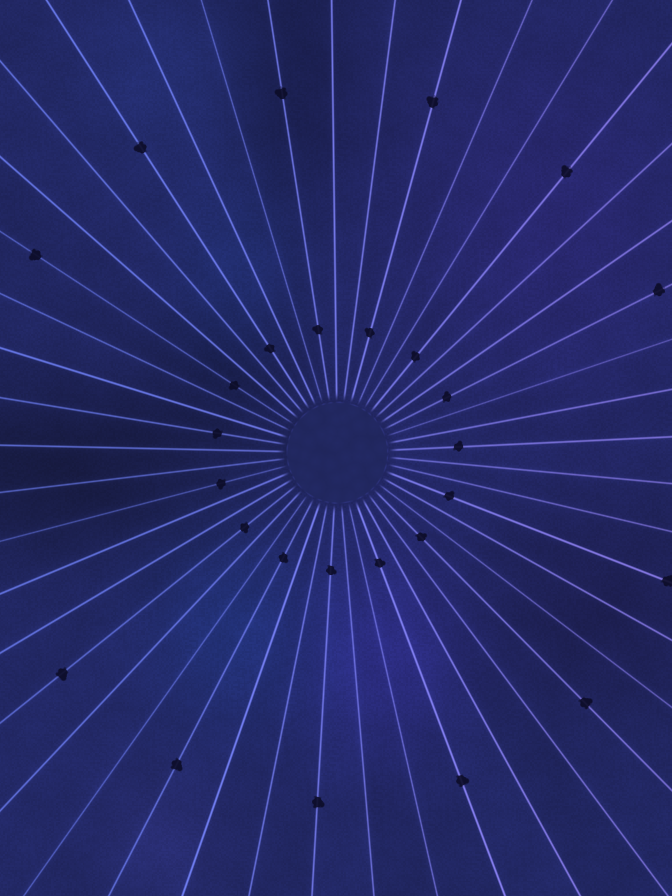
A WebGL 2 fragment shader for this pattern:

```glsl
#version 300 es
precision highp float;

uniform vec2 u_resolution;
out vec4 fragColor;

const float TAU = 6.2831853;
const float RAY_COUNT = 45.0;
const float RAY_PHASE = 0.0475;
const float HUB_RADIUS = 0.075;

float hash(vec2 p) {
  return fract(sin(dot(p, vec2(127.1, 311.7))) * 4375.85);
}

// Distance to the nearest jittered cell point
float cellular(vec2 p) {
  vec2 cell = floor(p);
  float nearest = 2.0;
  for (int y = -1; y <= 1; y++) {
    for (int x = -1; x <= 1; x++) {
      vec2 c = cell + vec2(x, y);
      vec2 site = c + vec2(hash(c), hash(c + 19.3));
      nearest = min(nearest, length(p - site));
    }
  }
  return nearest;
}

float glow(vec2 p, vec2 center, vec2 size) {
  vec2 q = (p - center) / size;
  return exp(-dot(q, q));
}

float fill(float dist, float blur) {
  return 1.0 - smoothstep(-blur, blur, dist);
}

// Angular repeat: x = along the spoke, y = across it, z = spoke index
vec3 spoke(float radius, float angle, float count, float phase) {
  float stepAngle = TAU / count;
  float index = floor((angle - phase) / stepAngle + 0.5);
  float local = angle - phase - index * stepAngle;
  return vec3(radius * cos(local), radius * sin(local), mod(index, count));
}

vec3 backdrop(vec2 p) {
  vec3 color = vec3(0.130, 0.152, 0.385);
  // Lit areas
  color += vec3(0.045, 0.025, 0.130) * glow(p, vec2(0.07, -0.30), vec2(0.12, 0.15));
  color += vec3(0.000, 0.035, 0.070) * glow(p, vec2(-0.15, -0.26), vec2(0.13, 0.14));
  color += vec3(0.005, 0.030, 0.060) * glow(p, vec2(-0.15, 0.27), vec2(0.10, 0.14));
  color += vec3(0.010, 0.025, 0.050) * glow(p, vec2(-0.25, 0.56), vec2(0.14));
  color += vec3(0.030, 0.002, 0.050) * glow(p, vec2(0.32, 0.34), vec2(0.24, 0.28));
  color += vec3(0.025, 0.020, 0.050) * glow(p, vec2(-0.26, -0.58), vec2(0.10));
  // Shaded areas
  color -= vec3(0.040, 0.048, 0.130) * glow(p, vec2(-0.42, -0.03), vec2(0.30, 0.13));
  color -= vec3(0.030, 0.035, 0.085) * glow(p, vec2(-0.06, 0.56), vec2(0.11, 0.24));
  color -= vec3(0.025, 0.030, 0.075) * glow(p, vec2(-0.16, 0.13), vec2(0.13, 0.11));
  color -= vec3(0.018, 0.032, 0.070) * glow(p, vec2(0.40, -0.22), vec2(0.22, 0.18));
  return color;
}

float knot(vec2 q, float ringRadius, float size, float blur) {
  vec2 d = q - vec2(ringRadius, 0.0);
  float wobble = 0.0012 * sin(d.x * 700.0 + q.x * 40.0) * sin(d.y * 500.0 + 1.0);
  float body = length(d * vec2(0.85, 1.0)) - size + wobble;
  float tail = length(d - vec2(0.4, 0.9) * size) - size * 0.55;
  return fill(min(body, tail), blur);
}

void main() {
  float pixel = 1.0 / u_resolution.x;
  vec2 p = (gl_FragCoord.xy - 0.5 * u_resolution) * pixel - vec2(0.002, -0.007);
  float radius = length(p);
  float angle = atan(p.y, p.x);

  // Mottled fabric with a slight tone change between rays
  vec3 color = backdrop(p);
  float panel = floor((angle - RAY_PHASE) * RAY_COUNT / TAU);
  float panelTone = hash(vec2(mod(panel, RAY_COUNT), 4.0)) - 0.5;
  color *= 1.0 + 0.07 * panelTone * smoothstep(0.08, 0.2, radius);
  color *= 1.0 + 0.08 * (0.5 - cellular(p * 15.0));
  color *= 1.0 + 0.09 * (hash(floor(p * 380.0)) - 0.5);

  // Bright rays
  vec3 ray = spoke(radius, angle, RAY_COUNT, RAY_PHASE);
  float variation = sin(ray.z * 2.3) + sin(ray.z * 5.1 + 1.0);
  float strength = 0.77 + 0.10 * variation + 0.08 * sin(angle * 2.0 - 1.9);
  float halfWidth = 0.0012 + 0.00015 * variation;
  float start = smoothstep(0.076, 0.092, radius);
  float line = fill(abs(ray.y) - halfWidth, pixel) * start;
  vec3 rayColor = mix(vec3(0.43, 0.50, 0.96), vec3(0.56, 0.50, 0.94), smoothstep(-0.4, 0.5, p.x));
  color += vec3(0.02, 0.025, 0.06) * exp(-abs(ray.y) * 250.0) * start;
  color = mix(color, rayColor, line * clamp(strength, 0.0, 1.0));

  // Two rings of dark knots on every third ray
  vec3 tie = spoke(radius, angle, RAY_COUNT / 3.0, RAY_PHASE);
  float lift = sin(angle);
  float knots = knot(tie.xy, 0.180 + 0.005 * lift, 0.0062, pixel);
  knots = max(knots, knot(tie.xy, 0.531 + 0.010 * lift, 0.0075, pixel));
  color = mix(color, vec3(0.045, 0.045, 0.15), knots * 0.9);

  // Central disc with a faint broken rim
  vec3 hubColor = vec3(0.130, 0.155, 0.375) * (1.0 + 0.10 * (0.5 - cellular(p * 45.0)));
  color = mix(color, hubColor, fill(radius - HUB_RADIUS, pixel) * 0.85);
  float rim = fill(abs(radius - HUB_RADIUS) - 0.0008, pixel);
  float breaks = 0.5 + 0.5 * sin(angle * 31.0 + 2.0 * sin(angle * 7.0));
  color += vec3(0.05, 0.05, 0.12) * rim * breaks;

  fragColor = vec4(color, 1.0);
}
```
